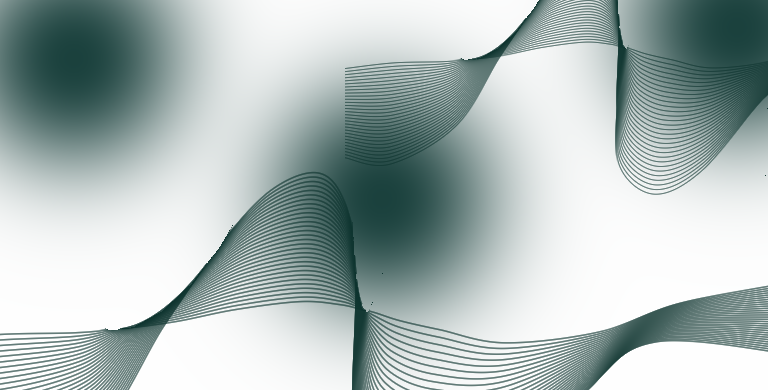
Write a Shadertoy shader that draws this background.

```glsl
#define ASPECT 1.98
#define LINE_GAPS 29.0
#define LINE_HALF_WIDTH 0.75
#define LINE_OPACITY 0.64
#define GLOW_POWER 2.4
#define UNITS_PER_HEIGHT 388.0
#define STEPS 4
#define PAPER vec3(0.995)
#define GLOW_COLOR vec3(0.105, 0.255, 0.24)
#define LINE_COLOR vec3(0.05, 0.20, 0.18)

const int KNOTS = 16;

// The ribbon blends from a shallow curve to a steep one
const vec2 SHALLOW[KNOTS] = vec2[KNOTS](
    vec2(-448, -34), vec2(-370, -25), vec2(-290, -23), vec2(-245, -19),
    vec2(-190, -12), vec2(-130, 0), vec2(-65, 8), vec2(-25, 5),
    vec2(-3, 0), vec2(10, -3), vec2(35, -11), vec2(75, -20),
    vec2(140, -33), vec2(235, -22), vec2(315, 6), vec2(425, 27));
const vec2 STEEP[KNOTS] = vec2[KNOTS](
    vec2(-448, -176), vec2(-375, -186), vec2(-270, -125), vec2(-200, -14),
    vec2(-145, 63), vec2(-95, 118), vec2(-47, 136), vec2(-20, 105),
    vec2(-9, 30), vec2(-12, -90), vec2(-8, -190), vec2(48, -234),
    vec2(125, -195), vec2(222, -80), vec2(290, -32), vec2(425, -44));

// Both curves at once: shallow in xy, steep in zw
vec4 knot(int i) {
    int k = min(i, KNOTS - 1);
    return vec4(SHALLOW[k], STEEP[k]);
}

float cross2(vec2 a, vec2 b) {
    return a.x * b.y - a.y * b.x;
}

// Ink laid by the nearest strand, or the mean ink where strands crowd
float strandInk(float blend, float spacing, float pixel) {
    float line = blend * LINE_GAPS;
    float d = abs(line - clamp(round(line), 0.0, LINE_GAPS)) * spacing;
    float overlap = min(LINE_HALF_WIDTH, d + 0.5 * pixel)
                  - max(-LINE_HALF_WIDTH, d - 0.5 * pixel);
    float single = clamp(overlap / pixel, 0.0, 1.0);
    float crowd = min(2.0 * LINE_HALF_WIDTH / max(spacing, 0.01), 3.0);
    crowd *= clamp(1.5 - d / pixel, 0.0, 1.0);
    return mix(crowd, single, smoothstep(1.0, 2.0, spacing / pixel));
}

// Total ink where the straight rungs between the two curves pass through p
float ribbonInk(vec2 p, vec2 pinch, float scale) {
    vec2 q = (p - pinch) * UNITS_PER_HEIGHT / scale;
    if (abs(q.x) > 450.0 || q.y > 145.0 || q.y < -245.0) return 0.0;
    float pixel = UNITS_PER_HEIGHT / (iResolution.y * scale);
    float ink = 0.0;

    vec4 k0 = knot(0), k1 = k0, k2 = knot(1);
    vec2 lastRung = k0.zw - k0.xy;
    vec2 lastOffset = q - k0.xy;
    float last = cross2(lastOffset, lastRung);
    float older = last;

    for (int i = 0; i < KNOTS - 1; i++) {
        // Cubic spline coefficients of this segment
        vec4 k3 = knot(i + 2);
        vec4 c1 = 0.5 * (k2 - k0);
        vec4 c2 = k0 - 2.5 * k1 + 2.0 * k2 - 0.5 * k3;
        vec4 c3 = 0.5 * (k3 - k0) + 1.5 * (k1 - k2);

        for (int j = 1; j <= STEPS; j++) {
            float u = float(j) / float(STEPS);
            vec4 c = k1 + u * (c1 + u * (c2 + u * c3));
            vec2 rung = c.zw - c.xy;
            vec2 offset = q - c.xy;
            float side = cross2(offset, rung);

            if ((side < 0.0) != (last < 0.0)) {
                // A rung crosses p: refine it, then find the blend there
                u -= side / (side - last) / float(STEPS);
                for (int n = 0; n < 2; n++) {
                    c = k1 + u * (c1 + u * (c2 + u * c3));
                    vec4 v = c1 + u * (2.0 * c2 + 3.0 * u * c3);
                    vec2 r = c.zw - c.xy;
                    vec2 o = q - c.xy;
                    float blend = dot(o, r) / max(dot(r, r), 0.001);
                    vec2 flow = mix(v.xy, v.zw, blend);
                    if (n == 1) {
                        float spacing = abs(cross2(r, flow)) / max(length(flow), 0.001);
                        ink += strandInk(blend, spacing / LINE_GAPS, pixel);
                    } else {
                        float rate = cross2(o, v.zw - v.xy) - cross2(v.xy, r);
                        float move = abs(rate) > 0.001 ? cross2(o, r) / rate : 0.0;
                        u -= clamp(move, -0.1, 0.1);
                    }
                }
            } else if (older * last > 0.0 && abs(last) < min(abs(older), abs(side))) {
                // Soft outer edge where the ribbon folds over
                float vertex = last - (side - older) * (side - older)
                             / (8.0 * (older - 2.0 * last + side));
                float d = max(vertex * sign(last), 0.0) / max(length(lastRung), 0.001);
                float blend = dot(lastOffset, lastRung) / max(dot(lastRung, lastRung), 0.001);
                if (blend > 0.0 && blend < 1.0) ink += 2.0 * clamp(1.0 - d / pixel, 0.0, 1.0);
            }
            older = last;
            last = side;
            lastRung = rung;
            lastOffset = offset;
        }
        k0 = k1;
        k1 = k2;
        k2 = k3;
    }
    return ink;
}

float glow(vec2 p, vec2 center, float radius) {
    return exp(-pow(length(p - center) / radius, GLOW_POWER));
}

void mainImage(out vec4 fragColor, in vec2 fragCoord) {
    vec2 p = fragCoord / iResolution.xy * vec2(ASPECT, 1.0);

    // Soft dark glows on pale paper
    float clear = 1.0 - glow(p, vec2(0.19, 0.85), 0.29);
    clear *= 1.0 - glow(p, vec2(0.985, 0.49), 0.30);
    clear *= 1.0 - glow(p, vec2(1.90, 0.93), 0.30);
    vec3 color = mix(GLOW_COLOR, PAPER, clear);

    // Large lower ribbon and its smaller upper copy
    float ink = ribbonInk(p, vec2(0.941, 0.206), 1.0)
              + ribbonInk(p, vec2(1.611, 0.879), 0.625);
    color = mix(LINE_COLOR, color, pow(1.0 - LINE_OPACITY, ink));

    fragColor = vec4(color, 1.0);
}
```
